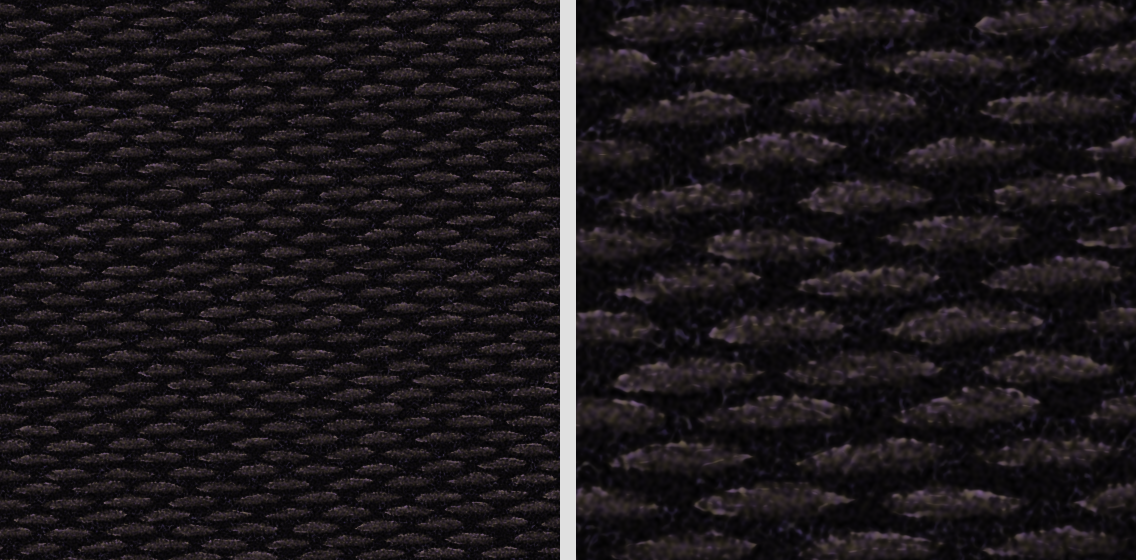
Left: the whole. Right: its middle third, enlarged.
A Shadertoy shader for this texture:

```glsl
const vec2 REPEATS = vec2(9.05, 38.5);   // stitches across, rows down
const float ROW_SLOPE = 0.021;
const vec3 GAP_BLACK = vec3(0.041, 0.034, 0.043);
const vec3 GAP_FIBRE = vec3(0.140, 0.122, 0.180);
const vec3 YARN_SHADE = vec3(0.080, 0.067, 0.070);
const vec3 YARN_BODY = vec3(0.168, 0.137, 0.147);
const vec3 YARN_SHINE = vec3(0.390, 0.320, 0.365);

vec2 hash2(vec2 p) {
    vec3 q = fract(p.xyx * vec3(0.1031, 0.1030, 0.0973));
    q += dot(q, q.yzx + 33.33);
    return fract((q.xx + q.yz) * q.zy);
}

float cornerSlope(vec2 cell, vec2 offset) {
    float angle = 6.2832 * hash2(cell).x;
    return dot(vec2(cos(angle), sin(angle)), offset);
}

// Gradient noise, roughly -1 to 1
float noise(vec2 p) {
    vec2 i = floor(p), f = fract(p);
    vec2 u = f * f * f * (f * (f * 6.0 - 15.0) + 10.0);
    vec2 e = vec2(0.0, 1.0);
    float low = mix(cornerSlope(i, f), cornerSlope(i + e.yx, f - e.yx), u.x);
    float high = mix(cornerSlope(i + e.xy, f - e.xy), cornerSlope(i + e.yy, f - e.yy), u.x);
    return 1.4 * mix(low, high, u.y);
}

// Lens with an arched top, a flatter base and narrow ends; positive inside
float lensDepth(vec2 q, float peak, float height) {
    float x = abs(q.x - peak * (1.0 - q.x * q.x));
    float top = height * (1.0 - pow(x, 2.3));
    float base = -0.34 * (1.0 - pow(abs(q.x), 5.0));
    return min(top - q.y, q.y - base);
}

// Thin, broken strands along the zero lines of the noise
float strands(vec2 p, float width) {
    return smoothstep(width, 0.0, abs(noise(p)));
}

vec3 gapColor(vec2 uv, float grain) {
    float patchy = smoothstep(-0.4, 0.6, noise(uv * vec2(34.0, 62.0) + 9.0));
    float thread = strands(uv * vec2(75.0, 60.0) + 40.0, 0.24);
    float fleck = smoothstep(0.1, 0.8, grain);
    float fibre = patchy * (0.45 * thread * (0.8 + grain) + 0.6 * fleck);
    return GAP_BLACK * (1.0 + 0.85 * grain) + GAP_FIBRE * max(fibre, 0.0);
}

vec3 yarnColor(vec2 uv, vec2 q, float depth, float tone, float grain) {
    vec2 along = uv * vec2(34.0, 170.0) + vec2(0.0, uv.x * 14.0);
    float streak = noise(along);
    float lit = smoothstep(-0.03, 0.28, depth) * smoothstep(-0.42, 0.1, q.y);
    vec3 color = mix(YARN_SHADE, YARN_BODY, 0.15 + 0.85 * lit);

    // Glints on the upper ridge, the lower left tip and single filaments
    float ridge = smoothstep(0.0, 0.08, depth) * smoothstep(0.30, 0.10, depth);
    float upper = smoothstep(-0.15, 0.2, q.y + 0.15 * abs(q.x));
    float lowerTip = 0.9 * smoothstep(-0.1, -0.7, q.x);
    float glint = ridge * max(upper, lowerTip);
    glint *= smoothstep(-0.1, 0.55, streak + 0.5 * grain);
    float filament = strands(along * vec2(0.8, 0.6) + 31.0, 0.16);
    filament *= smoothstep(0.05, 0.2, depth) * smoothstep(-0.2, 0.6, grain);
    color = mix(color, YARN_SHINE, max(0.6 * glint, 0.32 * filament));
    return color * tone * (1.0 + 0.28 * streak + 0.54 * grain);
}

void mainImage(out vec4 fragColor, in vec2 fragCoord) {
    vec2 uv = fragCoord / iResolution.xy;
    vec2 turned = mat2(0.83, 0.56, -0.56, 0.83) * uv;
    float grain = 0.90 * noise(turned * 240.0) + 0.55 * noise(turned * 140.0 + 71.0);

    // Gentle distortion of the whole cloth
    vec2 p = uv - vec2(0.506, 0.498);
    p.y -= ROW_SLOPE * p.x;
    p.x += 0.012 * p.y;
    p += vec2(0.004, 0.0018) * vec2(noise(uv * 4.0), noise(uv * 5.0 + 17.0));
    vec2 weave = p * REPEATS;

    vec3 color = gapColor(uv, grain);
    float softness = max(0.11, 0.8 * REPEATS.y / iResolution.y);
    float edge = 0.10 * noise(uv * vec2(50.0, 85.0) + 5.0) + 0.04 * grain;

    // Staggered stitches from this row and its neighbours
    for (int k = 1; k >= -1; k--) {
        float row = floor(weave.y + 0.5) + float(k);
        float shifted = weave.x - 0.5 * mod(row, 2.0);
        float column = floor(shifted + 0.5);
        vec2 id = vec2(column, row) + 60.0;
        vec2 place = hash2(id) - 0.5;
        vec2 form = hash2(id + 131.0);
        float tone = mix(0.91, 1.09, hash2(id + 277.0).x);

        vec2 q = vec2(shifted - column, weave.y - row);
        q -= place * vec2(0.08, 0.16);
        q.x /= mix(0.39, 0.45, form.x);
        q.y -= (0.05 + 0.20 * place.x) * q.x;
        float height = mix(0.35, 0.52, form.y);
        float depth = lensDepth(q, 0.5 * place.y, height) + edge;

        // Soft contact shadow, then the yarn
        float shadow = smoothstep(-0.20, 0.05, depth);
        color *= 1.0 - 0.25 * shadow;
        float cover = smoothstep(-softness, softness, depth);
        color = mix(color, yarnColor(uv, q, depth, tone, grain), cover);
    }

    // Warm and cool flecks in the dye
    float tint = noise(turned * 170.0 + 23.0);
    color *= 1.0 + tint * vec3(0.0, -0.09, 0.32);

    fragColor = vec4(clamp(color, 0.0, 1.0), 1.0);
}
```
